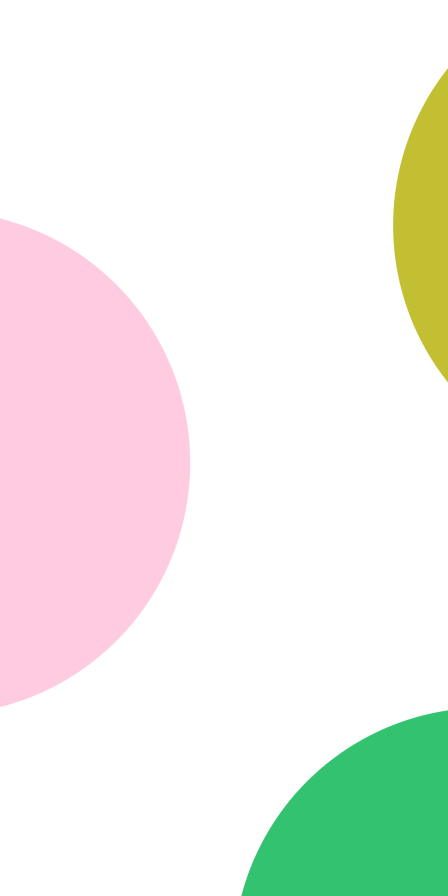
Reproduce this background procedurally as a Shadertoy shader.

```glsl
// Three large flat discs, pink, olive and green, cropped by the edges of a white canvas.

// Paints a smooth-edged disc over the base colour.
vec3 paintDisc(vec3 base, vec3 colour, vec2 p, vec2 centre, float radius) {
    float pixel = 1.0 / iResolution.x;
    float dist = length(p - centre) - radius;
    return mix(base, colour, clamp(0.5 - dist / pixel, 0.0, 1.0));
}

void mainImage(out vec4 fragColor, in vec2 fragCoord) {
    // Canvas width is one unit
    vec2 p = fragCoord / iResolution.x;

    vec3 colour = vec3(1.0);
    colour = paintDisc(colour, vec3(1.0, 0.796, 0.878), p, vec2(-0.138, 0.967), 0.5625);
    colour = paintDisc(colour, vec3(0.765, 0.749, 0.2), p, vec2(1.441, 1.497), 0.5635);
    colour = paintDisc(colour, vec3(0.2, 0.765, 0.439), p, vec2(1.083, -0.142), 0.5625);

    fragColor = vec4(colour, 1.0);
}
```
